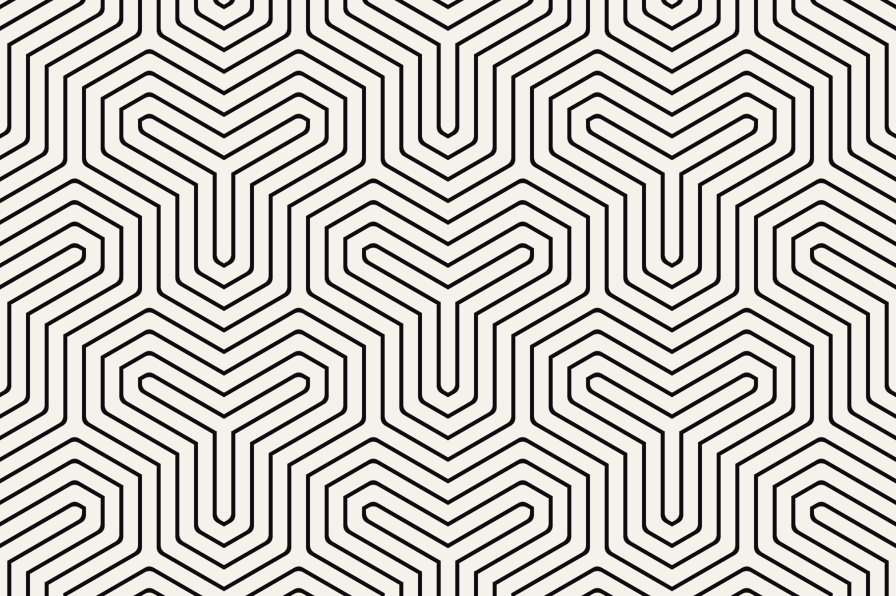
This pattern is drawn by a Shadertoy shader. Its source:

```glsl
// Interlocking Y-shaped tiles filled with evenly spaced nested outlines.
// Each tile is a hexagonal-metric distance field around a three-armed skeleton;
// the nearest tile of a staggered lattice wins, and fract draws the contours.

// Maximum with a slightly rounded corner.
float softMax(float a, float b, float radius) {
    float blend = max(radius - abs(a - b), 0.0) / radius;
    return max(a, b) + 0.25 * radius * blend * blend;
}

// Hexagonal distance to one arm that starts at the tile centre.
float armDistance(float across, float along) {
    float side = abs(across);
    float beyond = abs(along - clamp(along, 0.0, 8.0 / sqrt(3.0)));
    return softMax(side, 0.5 * side + 0.866025 * beyond, 0.25);
}

// Distance to the stem and the two mirrored upper arms.
float tileDistance(vec2 p) {
    p.x = abs(p.x);
    float stem = armDistance(p.x, -p.y);
    float branch = armDistance(dot(p, vec2(0.5, -0.866025)),
                               dot(p, vec2(0.866025, 0.5)));
    return min(stem, branch);
}

// Nearest tile over both staggered sublattices; stems also reach down
// from the row above, so two rows are tested in each.
float latticeDistance(vec2 p) {
    vec2 period = vec2(24.0, 24.0 / sqrt(3.0));
    vec2 corner = period * vec2(0.5, 1.0);
    float nearest = 1e3;
    for (int i = 0; i < 2; i++) {
        vec2 q = mod(p - 0.5 * period * float(i) + corner, period) - corner;
        nearest = min(nearest, tileDistance(q));
        nearest = min(nearest, tileDistance(q + vec2(0.0, period.y)));
    }
    return nearest;
}

void mainImage(out vec4 fragColor, in vec2 fragCoord) {
    // One unit is the spacing between lines; the canvas is 48 units wide.
    float pixel = 48.0 / iResolution.x;
    vec2 p = (fragCoord - 0.5 * iResolution.xy) * pixel;

    // Thin contours at every half unit of distance.
    float lineOffset = abs(fract(latticeDistance(p)) - 0.5) - 0.106;
    float ink = 1.0 - smoothstep(-0.7 * pixel, 0.7 * pixel, lineOffset);

    vec3 paperColor = vec3(0.96, 0.95, 0.92);
    vec3 inkColor = vec3(0.05, 0.045, 0.055);
    fragColor = vec4(mix(paperColor, inkColor, ink), 1.0);
}
```
